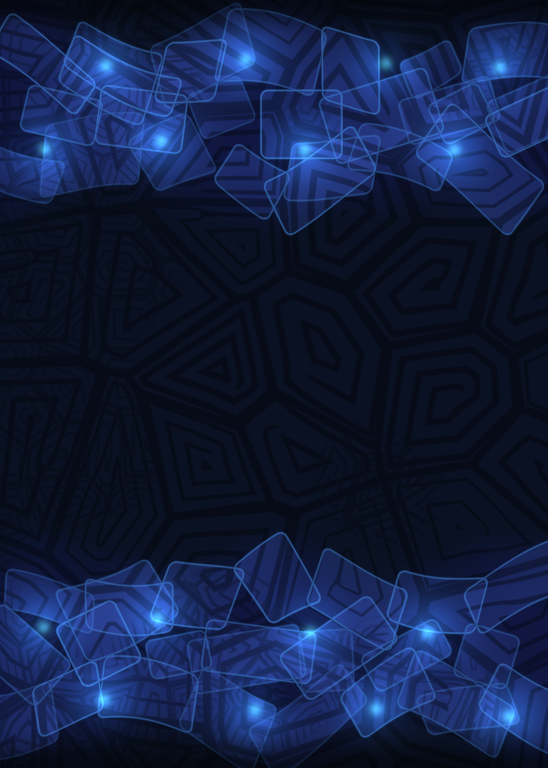
This background is drawn by a Shadertoy shader. Its source:

```glsl
#define CARDS 26
#define GLOWS 8
#define BAND_CENTER 0.150
#define BAND_HALF 0.120
#define MAZE_SCALE 6.5
#define CORNER 0.009
#define NIGHT vec3(0.037, 0.066, 0.133)
#define NAVY vec3(0.065, 0.090, 0.270)
#define CARD_BLUE vec3(0.215, 0.325, 0.720)
#define RIM_BLUE vec3(0.270, 0.570, 0.920)
#define HALO_BLUE vec3(0.070, 0.190, 0.360)
#define SPARK_CYAN vec3(0.160, 0.420, 0.400)

const float TAU = 6.28319;

vec2 hash2(vec2 p) {
    p = vec2(dot(p, vec2(127.1, 311.7)), dot(p, vec2(269.5, 183.3)));
    return fract(sin(p) * 43758.5);
}

float cornerSlope(vec2 cell, vec2 offset, vec2 local) {
    return dot(hash2(cell + offset) * 2.0 - 1.0, local - offset);
}

float gradientNoise(vec2 p) {
    vec2 cell = floor(p), f = fract(p);
    vec2 u = f * f * (3.0 - 2.0 * f);
    float low = mix(cornerSlope(cell, vec2(0), f), cornerSlope(cell, vec2(1, 0), f), u.x);
    float high = mix(cornerSlope(cell, vec2(0, 1), f), cornerSlope(cell, vec2(1), f), u.x);
    return mix(low, high, u.y);
}

mat2 rotation(float angle) {
    float c = cos(angle), s = sin(angle);
    return mat2(c, -s, s, c);
}

float roundBox(vec2 p, vec2 halfSize, float radius) {
    vec2 q = abs(p) - halfSize + radius;
    return length(max(q, 0.0)) + min(max(q.x, q.y), 0.0) - radius;
}

// Angular spirals wound inside Voronoi cells; 1 on a groove
float maze(vec2 p, float pixel) {
    vec2 cell = floor(p), f = fract(p), nearest = vec2(0), id = vec2(0);
    float best = 9.0;
    for (int j = -1; j <= 1; j++)
    for (int i = -1; i <= 1; i++) {
        vec2 o = vec2(i, j);
        vec2 r = o + hash2(cell + o) - f;
        if (dot(r, r) < best) {
            best = dot(r, r);
            nearest = r;
            id = o;
        }
    }
    float edge = 9.0;
    for (int j = -2; j <= 2; j++)
    for (int i = -2; i <= 2; i++) {
        vec2 o = id + vec2(i, j);
        vec2 r = o + hash2(cell + o) - f;
        vec2 gap = r - nearest;
        if (dot(gap, gap) > 0.0001)
            edge = min(edge, dot(0.5 * (r + nearest), normalize(gap)));
    }
    vec2 h = hash2(cell + id + 7.0);
    float spacing = mix(0.11, 0.20, h.x);
    float turn = atan(nearest.y, nearest.x) / TAU + h.y;
    float ring = abs(fract(edge / spacing + turn) - 0.5) * spacing;
    float groove = min(ring - mix(0.012, 0.030, h.y), edge - 0.035);
    return 1.0 - smoothstep(-pixel, pixel, groove);
}

void mainImage(out vec4 fragColor, in vec2 fragCoord) {
    vec2 p = fragCoord / iResolution.y;
    float aspect = iResolution.x / iResolution.y;
    float pixel = 1.0 / iResolution.y;

    // Both bands share one frame, measured from the nearest end
    float side = step(0.5, p.y);
    vec2 q = vec2(p.x, mix(p.y, 1.0 - p.y, side));
    float swell = 0.018 * cos(2.0 * TAU * p.x / aspect);

    // Carved backdrop: broad grooves, with finer ones toward the left
    vec2 tilted = rotation(0.35) * p;
    float grooves = maze(tilted * MAZE_SCALE, pixel * MAZE_SCALE);
    float patch2 = gradientNoise(p * 5.0 + 3.0) + 0.25 - 0.6 * p.x;
    float fine = maze(tilted * MAZE_SCALE * 2.0 + 4.0, pixel * MAZE_SCALE * 2.0);
    grooves = max(grooves, fine * 0.7 * smoothstep(0.0, 0.12, patch2));

    // Navy haze behind the cards
    float reach = abs(q.y - BAND_CENTER) - BAND_HALF - swell;
    float haze = 1.0 - smoothstep(-0.075, 0.035, reach + 0.06 * gradientNoise(p * 9.0));
    vec3 color = mix(NIGHT, NAVY, haze * 0.85);

    // Translucent cards scattered over three lanes
    float cover = 0.0, rim = 0.0;
    for (int i = 0; i < CARDS; i++) {
        float n = float(i);
        vec2 a = hash2(vec2(n, 3.0 + side * 11.0));
        vec2 b = hash2(vec2(n + 40.0, 5.0 + side * 17.0));
        float lane = mod(n, 3.0) - 1.0;
        vec2 center = vec2(fract(n * 0.618 + side * 0.37) * aspect,
            BAND_CENTER + lane * (0.069 + swell) + 0.025 * (a.x - 0.5));
        vec2 halfSize = mix(vec2(0.034, 0.024), vec2(0.075, 0.049), b);
        vec2 local = rotation(mix(-0.75, 0.65, a.y)) * (q - center);
        float d = roundBox(local, halfSize, CORNER);
        float inside = 1.0 - smoothstep(-pixel, pixel, d);
        float sheen = 0.5 + 0.5 * dot(local / halfSize, b - 0.5);
        color = mix(color, CARD_BLUE, inside * mix(0.12, 0.46, sheen));
        cover = max(cover, inside);
        float line = 1.0 - smoothstep(0.0, 0.0010 + pixel, abs(d));
        rim = max(rim, line * mix(0.25, 0.75, a.x));
    }

    // Grooves cut through the fills, then rims lie on top
    color *= 1.0 - grooves * mix(0.32, 0.36, cover);
    color = mix(color, RIM_BLUE, rim * 0.75);

    // Glows zigzag between the inner and outer lanes
    for (int i = 0; i < GLOWS; i++) {
        float n = float(i);
        vec2 jitter = hash2(vec2(n, 21.0 + side)) - 0.5;
        vec2 center = vec2((0.07 + 0.123 * n) * aspect, mix(0.190, 0.078, mod(n, 2.0)));
        vec2 away = q - center - jitter * vec2(0.04, 0.03);
        float r2 = dot(away, away);
        color += HALO_BLUE * exp(-r2 / 0.0016) * mix(0.35, 1.0, cover);
        color += SPARK_CYAN * exp(-r2 / 0.00008);
    }

    // Ends of the sheet fall into shade
    color *= mix(0.6, 1.0, smoothstep(0.0, 0.05, q.y));
    fragColor = vec4(min(color, 1.0), 1.0);
}
```
